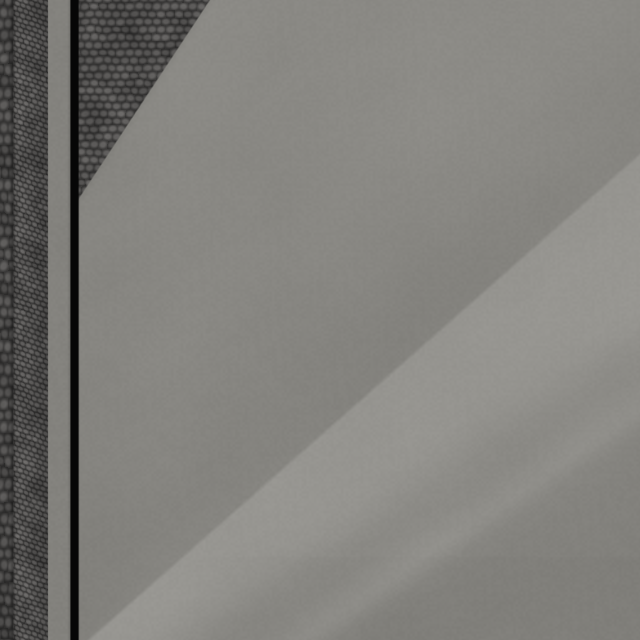
Write a WebGL 2 fragment shader that draws this background.

```glsl
#version 300 es
precision highp float;
// Grey paper lit by slanted bands of light, beside a woven cloth border.
// Straight edges are smoothed half planes; folds are soft ramps across
// slanted lines; the cloth is a staggered repeat of rounded threads.

uniform vec2 u_resolution;
out vec4 outColor;

const vec3 PAPER = vec3(0.535, 0.530, 0.512);
const vec3 CLOTH = vec3(0.295, 0.290, 0.286);
const vec3 GAP = vec3(0.025, 0.025, 0.022);

float hash(vec2 p) {
  return fract(sin(dot(p, vec2(127.1, 311.7))) * 43758.5453);
}

float noise(vec2 p) {
  vec2 i = floor(p);
  vec2 f = fract(p);
  f = f * f * (3.0 - 2.0 * f);
  float low = mix(hash(i), hash(i + vec2(1.0, 0.0)), f.x);
  float high = mix(hash(i + vec2(0.0, 1.0)), hash(i + vec2(1.0)), f.x);
  return mix(low, high, f.y);
}

float fbm(vec2 p) {
  float sum = 0.0;
  float gain = 0.5;
  for (int i = 0; i < 4; i++) {
    sum += gain * noise(p);
    p = p * 2.03 + 7.1;
    gain *= 0.5;
  }
  return sum;
}

// Height above a line through a point, measured along y
float aboveLine(vec2 p, vec2 point, float slope) {
  return p.y - point.y - slope * (p.x - point.x);
}

float edge(float d, float softness) {
  return smoothstep(-softness, softness, d);
}

float bump(float d, float width) {
  return exp(-d * d / (width * width));
}

// Brightness of staggered threads with dark holes between them
float weave(vec2 p, vec2 cell) {
  vec2 g = p / cell + 0.22 * (noise(p * 55.0) - 0.5);
  g.x += 0.5 * mod(floor(g.y), 2.0);
  vec2 f = fract(g) - 0.5;
  float thread = 1.0 - smoothstep(0.16, 0.56, length(f * vec2(0.85, 1.0)));
  return 0.70 + 0.50 * thread + 0.20 * (hash(floor(g)) - 0.5);
}

vec3 cloth(vec2 p, vec2 cell, float light) {
  float mottling = 0.82 + 0.36 * fbm(p * 35.0);
  return CLOTH * weave(p, cell) * mottling * light;
}

// Side border: a coarse roll, a dark seam and a finer flat weave
vec3 border(vec2 p) {
  vec3 coarse = cloth(p, vec2(0.013, 0.018), 0.96);
  float fade = mix(1.12, 0.92, smoothstep(0.022, 0.075, p.x));
  vec3 fine = cloth(p + vec2(0.0, 0.35 * p.x), vec2(0.009, 0.008), fade);
  vec3 color = mix(coarse, fine, edge(p.x - 0.021, 0.002));
  return color * (1.0 - 0.28 * bump(p.x - 0.020, 0.004));
}

float paperLight(vec2 p) {
  float beam = aboveLine(p, vec2(0.579, 0.388), 0.881);
  float fold = aboveLine(p, vec2(1.0, 0.342), 0.678);

  // Upper sheet: paler at the top, dimmer along the beam
  float light = 0.012 * smoothstep(0.45, 1.0, p.y);
  light -= 0.016 * bump(beam - 0.05, 0.16);
  light -= 0.012 * (1.0 - smoothstep(0.12, 0.30, p.x));

  // Lit band, falling off into a soft trough and a second ridge
  float lit = 0.052 * smoothstep(0.06, 0.24, fold + 0.05 * p.x);
  lit = max(lit, 0.042 * bump(beam + 0.03, 0.09));
  lit += 0.026 * bump(fold - 0.015, 0.045) - 0.012 * bump(fold - 0.10, 0.05);
  lit -= 0.024 * (1.0 - edge(fold, 0.022));
  lit -= 0.008 * (1.0 - edge(p.y - 0.130, 0.002)) * smoothstep(0.25, 0.42, p.x);
  light = mix(lit, light, edge(beam, 0.005));

  // Slanted streaks, broad stains and fine grain
  vec2 slanted = vec2(p.x + p.y, 3.0 * (p.y - 0.8 * p.x));
  light += 0.022 * (fbm(slanted * 2.6) - 0.47);
  light += 0.016 * (fbm(p * 9.0) - 0.47);
  light += 0.016 * (noise(p * 260.0) - 0.5);
  return light;
}

void main() {
  vec2 p = gl_FragCoord.xy / u_resolution;
  float soft = max(0.0012, 0.7 / u_resolution.x);

  // Main sheet with the cloth corner at its upper left
  vec3 color = PAPER + paperLight(p);
  float corner = aboveLine(p, vec2(0.124, 0.691), 1.515);
  color *= 1.0 - 0.03 * bump(corner, 0.012);
  color = mix(color, cloth(p, vec2(0.014, 0.012), 1.02), edge(corner, 0.003));

  // Dark gap, pale strip and side border, from right to left
  color = mix(GAP, color, edge(p.x - 0.123, soft * 1.5));
  float grain = 0.018 * (noise(p * 260.0) - 0.5) + 0.02 * (fbm(p * 8.0) - 0.47);
  vec3 strip = PAPER - 0.020 + grain;
  strip *= 1.0 - 0.12 * smoothstep(0.104, 0.111, p.x);
  color = mix(strip, color, edge(p.x - 0.110, soft));
  color = mix(border(p), color, edge(p.x - 0.075, soft));
  outColor = vec4(color, 1.0);
}
```
